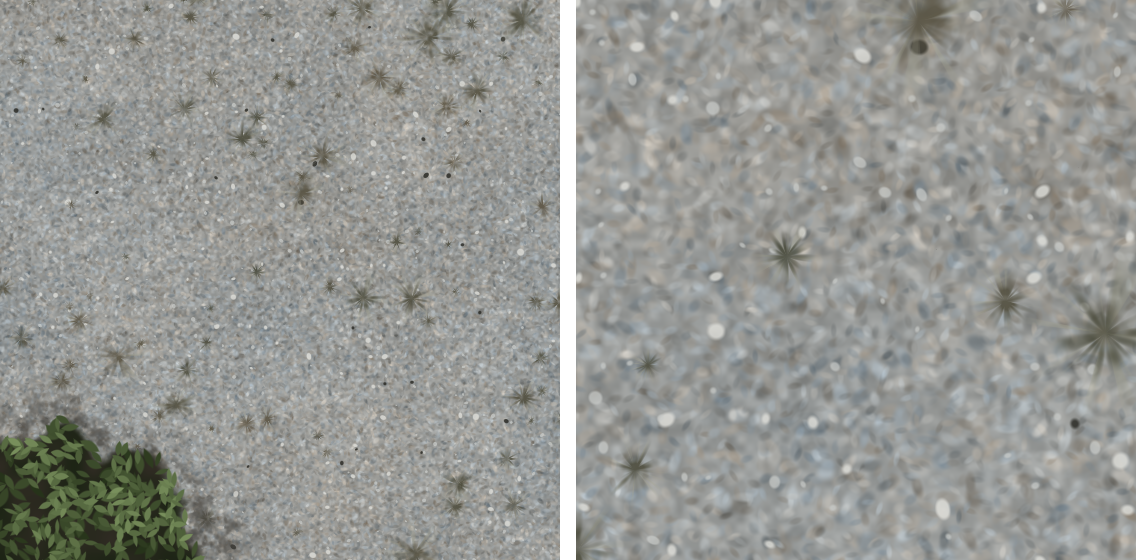
Left, the full canvas; right, a detail of the centre.
A three.js fragment shader for this texture:

```glsl
// Pale gravel ground with dry grass tufts and a leafy green bush in the lower left corner.
varying vec2 vUv;

float hash(vec2 p) {
  return fract(sin(dot(p, vec2(127.1, 311.7))) * 43758.5453);
}

vec2 hash2(vec2 p) {
  return vec2(hash(p), hash(p + 57.3));
}

float noise(vec2 p) {
  vec2 cell = floor(p);
  vec2 f = fract(p);
  f = f * f * (3.0 - 2.0 * f);
  float low = mix(hash(cell), hash(cell + vec2(1.0, 0.0)), f.x);
  float high = mix(hash(cell + vec2(0.0, 1.0)), hash(cell + 1.0), f.x);
  return mix(low, high, f.y);
}

float fbm(vec2 p) {
  return 0.55 * noise(p) + 0.3 * noise(p * 2.1 + 7.0) + 0.15 * noise(p * 4.3 + 19.0);
}

vec2 rotate(vec2 p, float angle) {
  float c = cos(angle), s = sin(angle);
  return vec2(c * p.x - s * p.y, s * p.x + c * p.y);
}

// Soft elongated grains: x is signed lightness, y is signed warmth.
vec2 grains(vec2 p, float seed) {
  vec2 result = vec2(0.0);
  for (int j = -1; j <= 1; j++) for (int i = -1; i <= 1; i++) {
    vec2 cell = floor(p) + vec2(float(i), float(j));
    vec2 id = cell + seed;
    vec2 q = rotate(p - cell - hash2(id), 6.283 * hash(id + 3.7));
    float d = length(q * vec2(1.0, 1.3 + 1.2 * hash(id + 8.1)));
    float cover = 1.0 - smoothstep(0.25, 0.75, d);
    result = mix(result, hash2(id + 21.9) - 0.5, cover);
  }
  return result;
}

// Sparse rounded pebbles; chance is the share of cells that hold one.
float pebbles(vec2 p, float chance, float seed) {
  vec2 id = floor(p) + seed;
  vec2 q = rotate(fract(p) - mix(vec2(0.3), vec2(0.7), hash2(id)), 6.283 * hash(id + 4.0));
  float radius = mix(0.1, 0.24, pow(hash(id + 6.0), 2.0));
  float d = length(q * vec2(1.0, 1.0 + 0.6 * hash(id + 9.0)));
  return step(hash(id + 2.0), chance) * (1.0 - smoothstep(radius - 0.06, radius + 0.06, d));
}

// Radiating dry blades: x is dark core cover, y is pale straw cover.
vec2 tufts(vec2 p, float chance, float seed) {
  vec2 cover = vec2(0.0);
  for (int j = -1; j <= 1; j++) for (int i = -1; i <= 1; i++) {
    vec2 cell = floor(p) + vec2(float(i), float(j));
    vec2 id = cell + seed;
    vec2 q = p - cell - hash2(id);
    float d = length(q);
    vec2 ray = q / max(d, 0.001);
    float size = mix(0.16, 0.5, pow(hash(id + 5.0), 1.5)) * step(hash(id + 1.0), chance);
    float blade = noise(ray * 5.0 + id * 3.1);
    float straw = noise(ray * 8.0 + id * 5.3);
    float ragged = 0.35 + 1.1 * noise(p * 13.0 + seed);
    float core = 1.0 - smoothstep(0.0, size * (0.25 + blade) + 0.001, d);
    float tips = 1.0 - smoothstep(size * 0.5, size * 1.3 + 0.001, d);
    cover = max(cover, vec2(core * ragged, tips * smoothstep(0.62, 0.85, straw)));
  }
  return min(cover, 1.0);
}

// Negative inside the bush, growing outwards.
float bushEdge(vec2 p) {
  vec2 q = (p - vec2(0.11, 0.04)) / vec2(0.235, 0.185);
  return length(q) - 1.0 + 0.4 * (noise(p * 17.0 + 2.0) - 0.5);
}

vec3 gravelColor(vec2 p) {
  vec2 coarse = grains(p * 82.0, 0.0);
  vec2 fine = grains(p * 135.0, 40.0);
  float tone = 0.603 + 0.2 * coarse.x + 0.16 * fine.x;
  tone += 0.12 * (noise(p * 190.0) - 0.5) + 0.08 * (fbm(p * 7.0) - 0.5);
  float warmth = 0.05 * coarse.y + 0.04 * fine.y + 0.03 * (fbm(p * 5.0 + 30.0) - 0.5);
  vec3 color = vec3(tone) + vec3(warmth, 0.006, -warmth - 0.003);
  color = mix(color, vec3(0.86, 0.86, 0.84), 0.85 * pebbles(p * 37.0, 0.09, 11.0));
  color = mix(color, vec3(0.79, 0.80, 0.79), 0.7 * pebbles(p * 58.0 + 0.4, 0.12, 71.0));
  return mix(color, vec3(0.17, 0.17, 0.15), 0.85 * pebbles(p * 41.0 + 0.5, 0.012, 33.0));
}

vec3 addTufts(vec3 color, vec2 p, vec2 cover) {
  vec3 dryGrass = mix(vec3(0.27, 0.28, 0.22), vec3(0.37, 0.33, 0.26), noise(p * 9.0));
  color = mix(color, vec3(0.64, 0.64, 0.57), 0.4 * cover.y);
  return mix(color, dryGrass, 0.85 * cover.x);
}

// One layer of pointed leaves, kept where the leaf centre lies in the bush.
vec3 addLeaves(vec3 color, vec2 p, float scale, float seed, float light) {
  vec2 g = p * scale;
  for (int j = -1; j <= 1; j++) for (int i = -1; i <= 1; i++) {
    vec2 cell = floor(g) + vec2(float(i), float(j));
    vec2 id = cell + seed;
    vec2 center = cell + hash2(id);
    vec2 q = rotate(g - center, 6.283 * hash(id + 5.0));
    float leaf = mix(0.2, 0.36, hash(id + 9.0)) * (1.0 - q.x * q.x / 0.55) - abs(q.y);
    float clump = smoothstep(0.3, 0.7, fbm(center / scale * 19.0));
    float present = step(bushEdge(center / scale), 0.0) * step(hash(id + 2.0), 0.35 + 0.5 * clump);
    float shine = clamp(light * (0.3 + 0.7 * clump) + 0.4 * (hash(id + 7.0) - 0.5), 0.0, 1.0);
    vec3 green = mix(vec3(0.15, 0.20, 0.10), vec3(0.47, 0.56, 0.36), shine);
    color = mix(color, green, present * smoothstep(-0.08, 0.1, leaf));
  }
  return color;
}

void main() {
  vec2 p = vUv;
  vec3 color = gravelColor(p);
  color = addTufts(color, p, tufts(p * 9.0, 0.42, 5.0));
  color = addTufts(color, p, tufts(p * 17.0 + 0.3, 0.16, 90.0));

  // Littered shade around the bush, then its dark interior
  float edge = bushEdge(p);
  float litter = smoothstep(0.35, 0.75, fbm(p * 48.0)) * (1.0 - smoothstep(0.0, 0.5, edge));
  color = mix(color, vec3(0.27, 0.26, 0.24), 0.75 * litter);
  vec3 interior = mix(vec3(0.11, 0.14, 0.08), vec3(0.19, 0.17, 0.14), noise(p * 30.0));
  color = mix(color, interior, 1.0 - smoothstep(-0.12, 0.04, edge));

  color = addLeaves(color, p, 38.0, 13.0, 0.35);
  color = addLeaves(color, p, 46.0, 47.0, 0.6);
  color = addLeaves(color, p, 54.0, 83.0, 0.85);
  gl_FragColor = vec4(color, 1.0);
}
```
